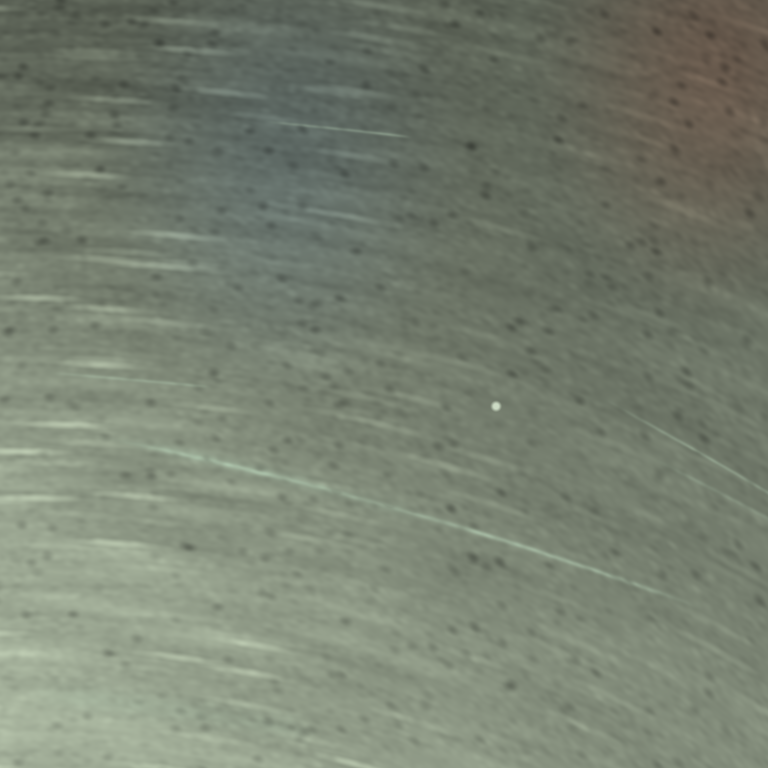
Reproduce this texture procedurally as a Shadertoy shader.

```glsl
const vec3 METAL_TINT = vec3(0.93, 1.0, 0.875);
const vec3 BROWN_TINT = vec3(1.12, 0.90, 0.88);
const vec3 BLUE_TINT = vec3(0.95, 0.99, 1.08);
const vec3 SCRATCH_COLOR = vec3(0.70, 0.80, 0.70);
const vec3 CHIP_COLOR = vec3(0.80, 0.86, 0.77);
const float SHADE = 0.385;         // darkest level of the metal
const float FLOOR_LIGHT = 0.165;   // glow rising towards the bottom
const float SIDE_LIGHT = 0.165;    // glow on the lower left
const float BAND_GAIN = 0.018;
const float STREAK_GAIN = 0.028;
const float HAIR_GAIN = 0.022;
const float GRAIN_GAIN = 0.026;
const float GLINT_GAIN = 0.13;
const float PIT_GAIN = 0.085;
const vec2 CHIP_POS = vec2(0.646, 0.471);
const float CHIP_RADIUS = 0.0065;

float hash(vec2 p) {
    vec3 q = fract(vec3(p.xyx) * 0.1031);
    q += dot(q, q.yzx + 33.33);
    return fract((q.x + q.y) * q.z);
}

// Cellular noise: x is a sum of signed soft cells, y keeps only rare cells
vec2 cells(vec2 p, float rarity) {
    vec2 id = floor(p);
    vec2 sum = vec2(0.0);
    for (int j = -1; j <= 1; j++) {
        for (int i = -1; i <= 1; i++) {
            vec2 c = id + vec2(i, j) + 50.0;
            vec2 center = c - 50.0 + vec2(hash(c), hash(c + 71.7));
            float body = smoothstep(1.0, 0.0, length(p - center));
            float level = hash(c + 137.3);
            sum += body * vec2(level * 2.0 - 1.0, smoothstep(rarity, 1.0, level));
        }
    }
    return sum;
}

// Height of a point above the arc along which the metal was brushed
float brushArc(vec2 p) {
    return p.y + 0.22 * p.x * p.x * (1.3 - 0.6 * p.y);
}

// Long curved scratch, tapered at both ends of its x span
float scratch(vec2 p, vec2 span, float y0, float slope, float bend, float width) {
    float dx = p.x - span.x;
    float tilt = slope + 2.0 * bend * dx;
    float dist = abs(p.y - y0 - slope * dx - bend * dx * dx) / sqrt(1.0 + tilt * tilt);
    float t = dx / (span.y - span.x);
    float taper = smoothstep(0.0, 0.25, t) * smoothstep(1.0, 0.88, t);
    return taper * exp(-dist * dist / (width * width));
}

float lighting(vec2 p) {
    float rise = pow(max(1.0 - p.y, 0.0), 1.3);
    float side = pow(max(1.0 - p.x, 0.0), 1.5) * smoothstep(1.1, 0.25, p.y);
    return SHADE + FLOOR_LIGHT * rise + SIDE_LIGHT * side;
}

void mainImage(out vec4 fragColor, in vec2 fragCoord) {
    vec2 p = fragCoord / iResolution.xy;
    vec2 arc = vec2(p.x, brushArc(p));

    // Brushed layers, from broad bands to fine grain
    float band = cells(arc * vec2(2.5, 17.0), 0.8).x;
    vec2 streak = cells(arc * vec2(6.0, 60.0) + 13.0, 0.86);
    vec2 hair = cells(arc * vec2(13.0, 135.0) + 29.0, 0.92);
    float grain = cells(arc * vec2(95.0, 150.0) + 7.0, 0.9).x;
    float pit = cells(arc * vec2(85.0, 115.0) + 311.0, 0.93).y;

    // Brushing stands out on the left and fades to the right
    float relief = mix(1.15, 0.6, smoothstep(0.1, 0.8, p.x));
    float level = lighting(p);
    level += relief * (BAND_GAIN * band + STREAK_GAIN * streak.x + HAIR_GAIN * hair.x);
    level += GLINT_GAIN * relief * relief * (0.35 * streak.y + 0.8 * hair.y);
    level += GRAIN_GAIN * grain - PIT_GAIN * pit;

    // Tinted reflections
    float brown = smoothstep(0.28, 0.0, length((p - vec2(0.94, 0.92)) * vec2(1.0, 0.75)));
    float blue = smoothstep(0.28, 0.0, length((p - vec2(0.37, 0.80)) * vec2(1.0, 0.8)));
    vec3 color = level * METAL_TINT;
    color *= mix(vec3(1.0), BROWN_TINT, brown) * mix(vec3(1.0), BLUE_TINT, blue);

    // Long scratches, broken up by the brushing
    float wear = clamp(0.8 + 0.3 * streak.x + 0.25 * grain, 0.3, 1.1);
    float mark = 0.62 * scratch(p, vec2(0.10, 0.92), 0.437, -0.192, -0.11, 0.0032);
    mark += 0.30 * scratch(p, vec2(0.14, 0.56), 0.431, -0.205, -0.11, 0.0085);
    mark += 0.42 * scratch(p, vec2(0.77, 1.10), 0.489, -0.54, -0.12, 0.0024);
    mark += 0.22 * scratch(p, vec2(0.84, 1.10), 0.408, -0.50, -0.12, 0.0028);
    mark += 0.40 * scratch(p, vec2(0.34, 0.54), 0.842, -0.09, -0.08, 0.0022);
    mark += 0.38 * scratch(p, vec2(0.06, 0.28), 0.515, -0.08, -0.04, 0.0024);
    mark += 0.22 * scratch(p, vec2(0.02, 0.42), 0.100, -0.10, -0.08, 0.0140);
    color = mix(color, SCRATCH_COLOR, clamp(mark * wear, 0.0, 1.0));

    // Single bright chip
    float chip = smoothstep(CHIP_RADIUS * 1.3, CHIP_RADIUS * 0.4, length(p - CHIP_POS));
    color = mix(color, CHIP_COLOR, chip);

    fragColor = vec4(clamp(color, 0.0, 1.0), 1.0);
}
```
